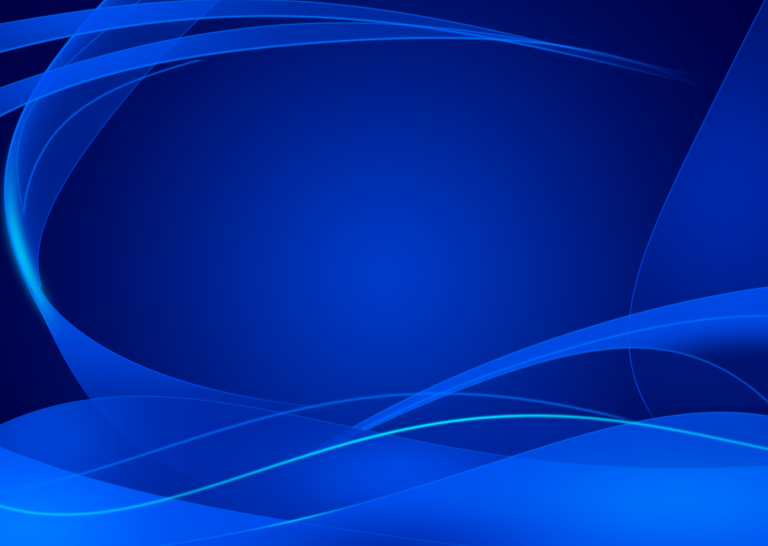
This background is drawn by a Shadertoy shader. Its source:

```glsl
#define GRID vec2(768.0, 546.0)
#define DEEP vec3(0.0, 0.0, 0.27)
#define NAVY vec3(0.0, 0.07, 0.42)
#define ROYAL vec3(0.0, 0.16, 0.66)
#define CORE vec3(0.0, 0.23, 0.79)
#define BLUE vec3(0.0, 0.31, 0.95)
#define BRIGHT vec3(0.0, 0.45, 1.0)
#define CYAN vec3(0.0, 0.88, 1.0)

// Smooth curve through five evenly spaced values, t in 0..1
float curve(float t, float a, float b, float c, float d, float e) {
    t *= 4.0;
    float d2 = c - 2.0 * b + a;
    float d3 = d - 3.0 * c + 3.0 * b - a;
    float d4 = e - 4.0 * d + 6.0 * c - 4.0 * b + a;
    return a + t * (b - a + (t - 1.0) / 2.0 * (d2 + (t - 2.0) / 3.0 * (d3 + (t - 3.0) / 4.0 * d4)));
}

float pixelSize() { return GRID.y / iResolution.y; }

// Turns an implicit value into an approximate distance in grid units
float toDistance(float f) {
    return f * pixelSize() / max(length(vec2(dFdx(f), dFdy(f))), 1e-4);
}

float fill(float d) { return smoothstep(-0.7, 0.7, d / pixelSize()); }

float stroke(float d, float width) {
    float w = max(width, 0.6 * pixelSize());
    return exp(-d * d / (w * w));
}

float glow(vec2 p, vec2 center, vec2 radius) {
    vec2 q = (p - center) / radius;
    return exp(-dot(q, q));
}

void mainImage(out vec4 fragColor, in vec2 fragCoord) {
    vec2 p = fragCoord / iResolution.xy * GRID;
    p.y = GRID.y - p.y; // grid runs downwards
    float u = p.x / GRID.x;

    // Radial backdrop
    float r = length(p - vec2(385.0, 275.0)) / 470.0;
    vec3 col = mix(CORE, DEEP, smoothstep(-0.25, 1.0, r) * 1.12 - 0.12);

    // Right panel
    float panel = toDistance(p.x - curve(p.y / 420.0, 765.0, 712.0, 662.0, 630.0, 655.0));
    float panelFade = 1.0 - smoothstep(400.0, 430.0, p.y);
    vec3 panelColor = mix(NAVY, ROYAL * 1.08, glow(p, vec2(730.0, 190.0), vec2(130.0, 150.0)));
    col = mix(col, panelColor, 0.85 * fill(panel) * panelFade);
    col = mix(col, BLUE, 0.6 * stroke(panel, 0.8) * panelFade);

    // Left sweep, upper half
    float outer = toDistance(p.x - curve(p.y / 344.0, 105.0, 37.0, 6.0, 17.0, 60.0));
    float inner = toDistance(curve(p.y / 288.0, 220.0, 148.0, 90.0, 48.0, 42.0) - p.x);
    float upperHalf = 1.0 - smoothstep(286.0, 289.0, p.y);
    float sweep = fill(outer) * fill(inner) * upperHalf;
    float sweepLight = 0.3 + 0.6 * exp(-max(outer, 0.0) / 18.0);
    col = mix(col, BLUE, sweep * sweepLight);
    col = mix(col, BLUE, 0.5 * stroke(inner, 0.8) * upperHalf);

    // Left sweep, lower tail
    float s = sqrt(clamp((p.x - 40.0) / 360.0, 0.0, 1.0));
    float tailTop = toDistance(p.y - curve(s, 287.0, 317.0, 361.0, 396.0, 413.0));
    float tailBase = toDistance(curve((p.x - 30.0) / 200.0, 285.0, 385.0, 441.0, 472.0, 500.0) - p.y);
    float tailFade = smoothstep(29.0, 32.0, p.x) * (1.0 - smoothstep(150.0, 400.0, p.x));
    float tail = fill(tailTop) * mix(fill(tailBase), 1.0, smoothstep(215.0, 230.0, p.x)) * tailFade;
    col = mix(col, mix(BLUE, ROYAL, smoothstep(320.0, 430.0, p.y)), 0.85 * tail);
    col = mix(col, BLUE, 0.7 * stroke(tailTop, 0.9) * tailFade * step(41.0, p.x));

    // Sweep highlights
    float rim = glow(p, vec2(20.0, 255.0), vec2(60.0, 75.0));
    float edgeFade = 1.0 - smoothstep(300.0, 350.0, p.y);
    col = mix(col, CYAN, stroke(outer - 5.0, 8.0) * rim * 0.75 * edgeFade);
    col = mix(col, BRIGHT, stroke(outer, 1.1) * edgeFade * 0.9);
    float arcA = toDistance(p.x - curve((p.y - 60.0) / 160.0, 200.0, 95.0, 50.0, 30.0, 25.0));
    float arcB = toDistance(p.x - curve(p.y / 216.0, 140.0, 78.0, 32.0, 17.0, 24.0));
    float arcFade = 1.0 - smoothstep(205.0, 220.0, p.y);
    col = mix(col, BRIGHT, 0.6 * arcFade * stroke(arcA, 1.2) * step(60.0, p.y));
    col = mix(col, BRIGHT, 0.4 * arcFade * stroke(arcB, 0.9));

    // Two ribbons across the top
    float t = p.x / 720.0;
    float topFade = 1.0 - smoothstep(480.0, 720.0, p.x);
    for (int i = 0; i < 2; i++) {
        float high = i == 0 ? curve(t, 24.0, 1.0, 7.0, 41.0, 78.0) : curve(t, 88.0, 38.0, 23.0, 42.0, 80.0);
        float low = i == 0 ? curve(t, 52.0, 20.0, 20.0, 48.0, 90.0) : curve(t, 116.0, 59.0, 40.0, 43.0, 98.0);
        float top = toDistance(p.y - high), base = toDistance(low - p.y);
        float light = 0.35 + 0.55 * glow(p, vec2(100.0, high), vec2(150.0, 45.0));
        col = mix(col, BLUE, fill(top) * fill(base) * light * topFade);
        col = mix(col, BRIGHT, topFade * (0.5 * stroke(top, 0.9) + 0.8 * stroke(base, 1.2)));
    }

    // Rising ribbon on the right
    float k = (p.x - 192.0) / 576.0;
    float rise = toDistance(p.y - curve(k, 540.0, 437.0, 366.0, 317.0, 287.0));
    float fold = toDistance(p.y - curve(k, 545.0, 443.0, 378.0, 334.0, 316.0));
    float under = toDistance(curve(k, 545.0, 445.0, 382.0, 348.0, 402.0) - p.y);
    float riseFade = smoothstep(190.0, 400.0, p.x);
    float shade = smoothstep(0.0, 45.0, fold) * smoothstep(560.0, 720.0, p.x);
    col = mix(col, mix(BLUE, NAVY, shade), 0.85 * fill(rise) * fill(under) * riseFade);
    col = mix(col, BRIGHT, riseFade * (0.5 * stroke(rise, 0.9) + 0.6 * stroke(fold, 1.3) + 0.5 * stroke(under, 1.1)));

    // Layered waves along the bottom
    float crest = toDistance(p.y - curve(u, 506.0, 492.0, 434.0, 417.0, 449.0));
    float back = toDistance(p.y - curve(u, 425.0, 399.0, 434.0, 464.0, 466.0));
    float left = toDistance(p.y - curve(u, 447.0, 503.0, 535.0, 560.0, 580.0));
    float right = toDistance(p.y - curve(u, 575.0, 541.0, 497.0, 437.0, 416.0));
    col = mix(col, ROYAL, 0.7 * fill(crest));
    float backLight = glow(p, vec2(45.0, 440.0), vec2(85.0, 90.0)) + glow(p, vec2(400.0, 475.0), vec2(110.0, 45.0));
    col = mix(col, mix(ROYAL, BLUE, min(backLight, 1.0)), 0.82 * fill(back));
    col = mix(col, BRIGHT, 0.25 * stroke(back, 0.9));
    vec3 leftColor = mix(BLUE, BRIGHT * 1.1, glow(p, vec2(25.0, 530.0), vec2(110.0, 60.0)));
    col = mix(col, leftColor, fill(left) * 0.92);
    float rightDark = glow(p, vec2(390.0, 550.0), vec2(130.0, 35.0));
    vec3 rightColor = mix(BLUE, BRIGHT, glow(p, vec2(680.0, 500.0), vec2(160.0, 50.0)));
    rightColor = mix(rightColor, ROYAL, 0.9 * rightDark);
    col = mix(col, rightColor, fill(right) * (0.75 + 0.2 * fill(back)));
    col = mix(col, BRIGHT, 0.5 * stroke(right, 0.9) + 0.2 * stroke(left, 0.9));

    // Glowing strands
    float strand = toDistance(p.y - curve(u, 492.0, 439.0, 396.0, 408.0, 455.0));
    col = mix(col, BRIGHT, 0.6 * stroke(strand, 1.5) * (1.0 - smoothstep(600.0, 650.0, p.x)));
    float heat = 0.55 + 0.45 * glow(p, vec2(430.0, 425.0), vec2(190.0, 80.0));
    col = mix(col, CYAN, heat * stroke(crest, 1.6));
    col = mix(col, CYAN, 0.6 * stroke(right, 1.3) * glow(p, vec2(300.0, 520.0), vec2(40.0, 20.0)));
    fragColor = vec4(clamp(col, 0.0, 1.0), 1.0);
}
```
